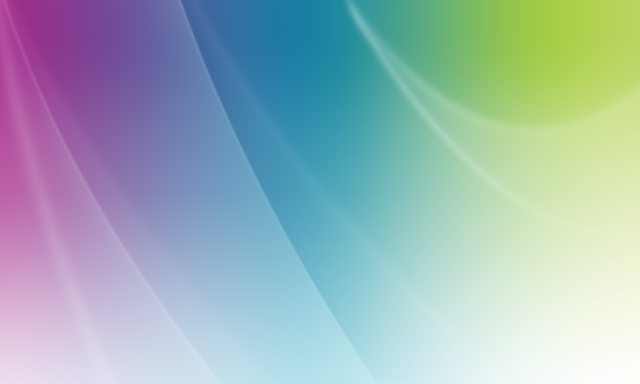
Write a WebGL 1 fragment shader that draws this background.

```glsl
precision highp float;
// Soft spectrum backdrop: magenta, blue, teal and green fading to white below.
// Three horizontal palettes are blended by height, then curved translucent
// folds and fine light streaks are laid over them using curve distances.

uniform vec2 u_resolution;

// Smooth bell weight (quadratic spline) of a colour stop at distance s.
float bell(float s) {
  s = abs(s);
  float tail = max(1.5 - s, 0.0);
  return s < 0.5 ? 0.75 - s * s : 0.5 * tail * tail;
}

// Seven evenly spaced colours from left to right, without creases.
vec3 palette(float x, vec3 a, vec3 b, vec3 c, vec3 d, vec3 e, vec3 f, vec3 g) {
  float s = x * 6.0;
  float first = bell(s) + bell(s + 1.0);
  float last = bell(s - 6.0) + bell(s - 7.0);
  return a * first + b * bell(s - 1.0) + c * bell(s - 2.0) + d * bell(s - 3.0)
    + e * bell(s - 4.0) + f * bell(s - 5.0) + g * last;
}

// Signed distance, in canvas widths, to a falling curve x(depth).
// shape = (start x, slope, bend); positive lies to the right.
float fallingCurve(vec2 p, vec3 shape, float aspect) {
  float x = shape.x + p.y * (shape.y + shape.z * p.y);
  float slope = (shape.y + 2.0 * shape.z * p.y) / aspect;
  return (p.x - x) / sqrt(1.0 + slope * slope);
}

// Signed distance to a hanging arc depth(x); positive lies above it.
float hangingArc(vec2 p, vec3 shape, float aspect) {
  float x = p.x - shape.x;
  float depth = x * (shape.y - shape.z * x);
  float slope = (shape.y - 2.0 * shape.z * x) * aspect;
  return (depth - p.y) * aspect / sqrt(1.0 + slope * slope);
}

float glow(float d, float width) {
  return exp(-d * d / (width * width));
}

// One side of an edge (d > 0), fading with distance from it.
float shade(float d, float reach, float softness) {
  return smoothstep(-softness, softness, d) * exp(-max(d, 0.0) / reach);
}

vec3 lighten(vec3 color, float amount) {
  return mix(color, vec3(1.0), clamp(amount, 0.0, 1.0));
}

vec3 background(vec2 p) {
  vec3 vivid = palette(p.x,
    vec3(0.68, 0.16, 0.55), vec3(0.44, 0.26, 0.58), vec3(0.27, 0.45, 0.65),
    vec3(0.03, 0.50, 0.65), vec3(0.37, 0.68, 0.52), vec3(0.64, 0.80, 0.22),
    vec3(0.74, 0.84, 0.40));
  vec3 soft = palette(p.x,
    vec3(0.75, 0.33, 0.63), vec3(0.57, 0.43, 0.67), vec3(0.41, 0.58, 0.74),
    vec3(0.21, 0.62, 0.72), vec3(0.56, 0.78, 0.71), vec3(0.79, 0.88, 0.63),
    vec3(0.87, 0.92, 0.68));
  vec3 pale = palette(p.x,
    vec3(0.94, 0.87, 0.93), vec3(0.86, 0.87, 0.93), vec3(0.79, 0.88, 0.93),
    vec3(0.67, 0.88, 0.92), vec3(0.85, 0.93, 0.95), vec3(0.97, 0.99, 0.98),
    vec3(1.0, 1.0, 0.99));
  vec3 color = mix(vivid, soft, smoothstep(0.08, 0.52, p.y));
  float rise = smoothstep(0.38, 1.04, p.y);
  float whitening = mix(rise, clamp(p.y * 2.0 - 1.0, 0.0, 1.0), 0.4);
  return mix(color, pale, pow(whitening, mix(1.0, 0.8, p.x)));
}

void main() {
  vec2 p = gl_FragCoord.xy / u_resolution;
  p.y = 1.0 - p.y; // depth measured from the top
  float aspect = u_resolution.y / u_resolution.x;
  float fade = 1.0 - p.y;
  vec3 color = background(p);

  // Magenta folds and their broad side streak
  float pinkFold = fallingCurve(p, vec3(0.0065, 0.2, 0.138), aspect);
  float pinkStreak = fallingCurve(p, vec3(-0.0065, 0.099, 0.077), aspect);
  float violetFold = fallingCurve(p, vec3(0.02, 0.27, 0.14), aspect);
  float ramp = smoothstep(0.0, 0.5, p.y);
  color = lighten(color, shade(-pinkFold, 0.05, 0.003) * 0.14 * ramp);
  color = lighten(color, glow(pinkFold, 0.003) * 0.1);
  color = lighten(color, glow(pinkStreak, 0.014) * 0.13);
  color = lighten(color, shade(-violetFold, 0.04, 0.012) * 0.04);
  color *= 1.0 - 0.04 * shade(violetFold, 0.06, 0.012) * fade;

  // Central blue fold with a clean edge, then a faint veil beside it
  float blueFold = fallingCurve(p, vec3(0.2826, 0.212, 0.095), aspect);
  float blueStreak = fallingCurve(p, vec3(0.306, 0.311, 0.182), aspect);
  color = lighten(color, shade(-blueFold, 0.07, 0.002) * 0.12);
  color *= 1.0 - vec3(0.22, 0.1, 0.06) * shade(blueFold, 0.06, 0.002) * sqrt(fade);
  color = lighten(color, glow(blueFold + 0.002, 0.003) * 0.07 * fade);
  color = lighten(color, shade(-blueStreak, 0.03, 0.01) * 0.06);
  color = lighten(color, glow(blueStreak, 0.01) * 0.02);

  // Green bowl and the two arcs hanging around it
  float bowl = hangingArc(p, vec3(0.54, 2.304, 3.94), aspect);
  float outerArc = hangingArc(p, vec3(0.54, 2.805, 3.205), aspect);
  float start = smoothstep(0.53, 0.56, p.x);
  float spread = smoothstep(0.53, 0.74, p.x);
  float arcFade = 1.0 - 0.8 * smoothstep(0.65, 0.96, p.x);
  color = lighten(color, shade(-bowl, 0.09, 0.012) * 0.16 * spread);
  color = lighten(color, glow(bowl, 0.009) * 0.15 * start * arcFade);
  color = lighten(color, shade(outerArc, 0.03, 0.004) * 0.06 * start * arcFade);
  color = lighten(color, glow(outerArc, 0.007) * 0.2 * start * arcFade);

  gl_FragColor = vec4(clamp(color, 0.0, 1.0), 1.0);
}
```
